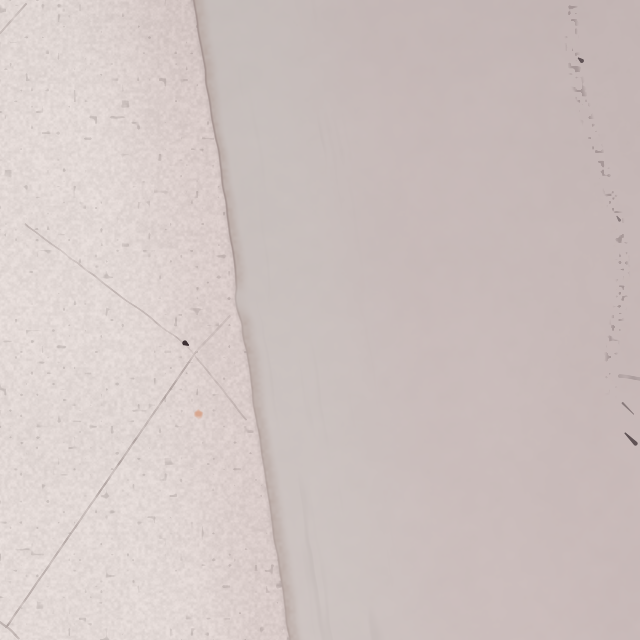
Give the GLSL for this texture, as a Shadertoy shader.

```glsl
float hash(vec2 p) {
    vec3 q = fract(vec3(p.xyx) * 0.1031);
    q += dot(q, q.yzx + 33.33);
    return fract((q.x + q.y) * q.z);
}

float noise(vec2 p) {
    vec2 i = floor(p), f = fract(p);
    f = f * f * (3.0 - 2.0 * f);
    return mix(mix(hash(i), hash(i + vec2(1, 0)), f.x),
               mix(hash(i + vec2(0, 1)), hash(i + vec2(1, 1)), f.x), f.y);
}

float fbm(vec2 p) {
    float sum = 0.0, amp = 0.5;
    for (int i = 0; i < 4; i++) {
        sum += amp * noise(p);
        p = p * 2.03 + 17.1;
        amp *= 0.5;
    }
    return sum;
}

float segmentDistance(vec2 p, vec2 a, vec2 b) {
    vec2 d = b - a;
    return length(p - a - d * clamp(dot(p - a, d) / dot(d, d), 0.0, 1.0));
}

// Soft stroke, broken up by noise along its length
float scratch(vec2 p, vec2 a, vec2 b, float width) {
    float d = segmentDistance(p + 0.002 * (noise(p * 45.0) - 0.5), a, b);
    float soft = max(0.0012, 1.0 / iResolution.y);
    return (1.0 - smoothstep(width, width + soft, d)) * (0.35 + 0.65 * noise(p * 90.0));
}

// Chip that tapers from a to b
float chip(vec2 p, vec2 a, vec2 b, float width) {
    float along = clamp(dot(p - a, b - a) / dot(b - a, b - a), 0.0, 1.0);
    float d = length(p - mix(a, b, along)) - width * (0.3 + 0.7 * along);
    return 1.0 - smoothstep(-0.0006, 0.0012, d);
}

float edgeX(float y) {
    float notch = smoothstep(0.49, 0.525, y) * (1.0 - smoothstep(0.53, 0.553, y));
    float bow = 0.003 * smoothstep(0.53, 0.6, y) * (1.0 - smoothstep(0.75, 1.0, y));
    return 0.452 - 0.151 * y + bow - 0.006 * notch + 0.003 * (noise(vec2(y * 38.0, 4.0)) - 0.5);
}

vec3 smoothWall(vec2 p, float d) {
    vec3 col = mix(vec3(0.792, 0.757, 0.747), vec3(0.785, 0.732, 0.727), smoothstep(0.06, 0.32, d));
    col = mix(col, vec3(0.772, 0.715, 0.711), 0.7 * smoothstep(0.72, 1.0, p.x));
    col += 0.03 * (0.5 - p.y) * vec3(0.9, 0.8, 0.8);
    col += 0.016 * (fbm(p * 5.0) - 0.47) + 0.012 * (fbm(p * 45.0) - 0.47);

    // Brushed streaks that follow the edge
    float streak = noise(vec2(d * 150.0, p.y * 9.0)) * noise(vec2(d * 60.0, p.y * 5.0 + 8.0));
    col -= 0.024 * smoothstep(0.45, 0.9, streak) * (1.0 - smoothstep(0.1, 0.25, d));

    // Cast shade beside the raised layer
    float reach = 0.017 + 0.01 * noise(vec2(p.y * 9.0, 2.0));
    float shade = 1.0 - smoothstep(0.002, reach, d);
    shade *= 0.8 + 0.4 * (noise(p * 180.0) - 0.5);
    shade *= 1.0 - 0.7 * smoothstep(0.5, 0.53, p.y) * (1.0 - smoothstep(0.54, 0.57, p.y));
    col = mix(col, vec3(0.715, 0.65, 0.625), 0.8 * shade);
    float seam = (1.0 - smoothstep(0.0, 0.0045, d)) * (0.3 + 0.4 * smoothstep(0.53, 0.6, p.y));
    col = mix(col, vec3(0.58, 0.51, 0.50), seam);

    // Dotted trail of wear
    float trailX = 0.893 + 0.08 * (1.0 - smoothstep(0.58, 0.95, p.y))
                 - 0.018 * (1.0 - smoothstep(0.44, 0.56, p.y));
    float trail = 1.0 - smoothstep(0.002, 0.013, abs(p.x - trailX));
    trail *= smoothstep(0.37, 0.43, p.y) * smoothstep(0.68, 0.82, noise(p * 190.0));
    col = mix(col, vec3(0.57, 0.51, 0.51), 0.6 * trail);

    // Dark chips
    float chips = chip(p, vec2(0.904, 0.909), vec2(0.909, 0.905), 0.003);
    chips = max(chips, 0.6 * chip(p, vec2(0.964, 0.662), vec2(0.968, 0.656), 0.002));
    chips = max(chips, chip(p, vec2(0.977, 0.323), vec2(0.993, 0.307), 0.003));
    chips = max(chips, 0.6 * chip(p, vec2(0.990, 0.353), vec2(0.973, 0.370), 0.0014));
    chips = max(chips, 0.35 * scratch(p, vec2(0.968, 0.412), vec2(1.0, 0.408), 0.002));
    return mix(col, vec3(0.33, 0.28, 0.29), 0.9 * chips);
}

vec3 grainyPaper(vec2 p, float d) {
    vec3 col = mix(vec3(0.885, 0.847, 0.835), vec3(0.85, 0.797, 0.787), smoothstep(-0.22, 0.0, d));
    col -= 0.016 * smoothstep(0.7, 1.0, p.y);
    col += 0.028 * (fbm(p * 6.0 + 3.0) - 0.47);
    col += 0.05 * (noise(p * 210.0) - 0.5) + 0.025 * (noise(p * 400.0) - 0.5);
    col -= 0.09 * smoothstep(0.86, 0.97, noise(p * 120.0 + 9.0));

    // Crossing scratches
    float lines = 0.5 * scratch(p, vec2(0.01, 0.02), vec2(0.306, 0.45), 0.0008);
    lines = max(lines, 0.2 * scratch(p, vec2(0.306, 0.45), vec2(0.358, 0.505), 0.001));
    lines = max(lines, 0.35 * scratch(p, vec2(0.04, 0.65), vec2(0.29, 0.462), 0.0006));
    lines = max(lines, 0.3 * scratch(p, vec2(0.29, 0.462), vec2(0.385, 0.345), 0.0006));
    lines = max(lines, 0.35 * scratch(p, vec2(0.0, 0.948), vec2(0.04, 0.993), 0.0008));
    lines = max(lines, 0.4 * scratch(p, vec2(0.0, 0.03), vec2(0.03, 0.003), 0.0008));
    col = mix(col, vec3(0.50, 0.44, 0.43), lines);

    // Dark chip and rust spot
    col = mix(col, vec3(0.24, 0.19, 0.20), chip(p, vec2(0.294, 0.461), vec2(0.289, 0.464), 0.0038));
    float rust = 1.0 - smoothstep(0.002, 0.008, length(p - vec2(0.310, 0.353)) + 0.004 * (noise(p * 200.0) - 0.5));
    col = mix(col, vec3(0.84, 0.60, 0.48), 0.75 * rust);

    // Worn rim
    return col - 0.035 * smoothstep(-0.007, 0.0, d);
}

void mainImage(out vec4 fragColor, in vec2 fragCoord) {
    vec2 p = fragCoord / iResolution.xy;
    float d = p.x - edgeX(p.y);
    float soft = max(0.001, 1.0 / iResolution.x);
    vec3 col = mix(grainyPaper(p, d), smoothWall(p, d), smoothstep(-soft, soft, d));
    fragColor = vec4(col, 1.0);
}
```
